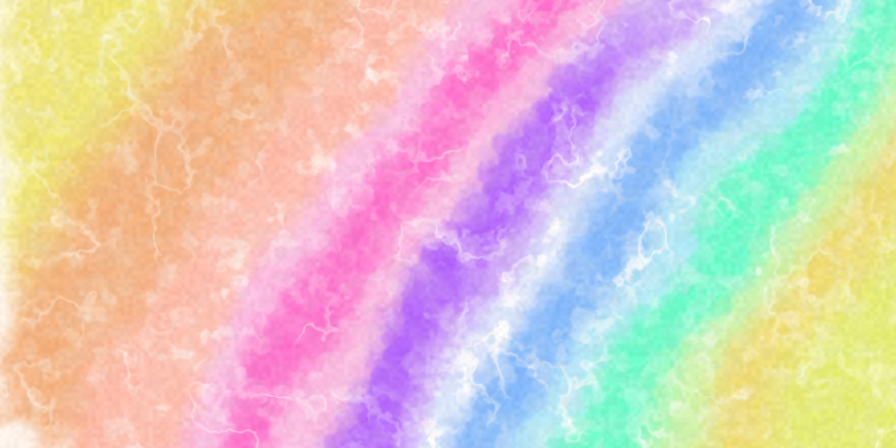
This background is drawn by a Shadertoy shader. Its source:

```glsl
// Slanted rainbow bands of soft pastel paint, built from overlapping dabs and white wisps.

const vec3 PAPER = vec3(1.0, 0.99, 0.98);
const vec3 LEMON = vec3(0.94, 0.90, 0.42);
const vec3 ORANGE = vec3(0.96, 0.68, 0.47);
const vec3 SALMON = vec3(1.00, 0.72, 0.65);
const vec3 BLUSH = vec3(0.99, 0.72, 0.88);
const vec3 HOT_PINK = vec3(1.00, 0.42, 0.79);
const vec3 VIOLET = vec3(0.70, 0.38, 0.99);
const vec3 LILAC = vec3(0.80, 0.64, 0.98);
const vec3 MIST = vec3(0.84, 0.89, 0.99);
const vec3 BLUE = vec3(0.49, 0.71, 0.99);
const vec3 AQUA = vec3(0.69, 0.91, 0.97);
const vec3 MINT = vec3(0.38, 0.99, 0.78);
const vec3 PALE_GREEN = vec3(0.80, 0.96, 0.65);
const vec3 GOLD = vec3(0.94, 0.86, 0.42);
const vec3 LIME = vec3(0.90, 0.93, 0.42);

const vec2 BAND_BEND = vec2(0.50, 0.17); // linear and quadratic lean
const float BAND_WOBBLE = 0.10;
const int DAB_LAYERS = 5;
const float DAB_CELLS = 9.0;
const float DAB_GROWTH = 1.38;
const float DAB_ALPHA = 0.42;
const float WISP_ALPHA = 0.34;
const float GAP_ALPHA = 0.45;

float hash(vec2 p) {
    vec3 q = fract(p.xyx * vec3(0.1031, 0.1030, 0.0973));
    q += dot(q, q.yzx + 33.33);
    return fract((q.x + q.y) * q.z);
}

float noise(vec2 p) {
    vec2 i = floor(p);
    vec2 f = fract(p);
    f = f * f * (3.0 - 2.0 * f);
    return mix(mix(hash(i), hash(i + vec2(1, 0)), f.x),
               mix(hash(i + vec2(0, 1)), hash(i + vec2(1, 1)), f.x), f.y);
}

float fbm(vec2 p) {
    float sum = 0.0;
    float amp = 0.5;
    for (int i = 0; i < 4; i++) {
        sum += amp * noise(p);
        p = mat2(1.6, 1.2, -1.2, 1.6) * p + 7.3;
        amp *= 0.5;
    }
    return sum / 0.9375;
}

// Position across the bands: the x at which a band meets the bottom edge
float across(vec2 p) {
    return p.x - BAND_BEND.x * p.y - BAND_BEND.y * p.y * p.y;
}

vec3 bandColor(vec2 p) {
    float s = across(p) + BAND_WOBBLE * (noise(p * 5.0) - 0.5);
    vec3 violet = mix(VIOLET, LILAC, smoothstep(0.78, 0.98, p.y));
    vec3 c = mix(LEMON, ORANGE, smoothstep(-0.30, -0.04, s));
    c = mix(c, SALMON, smoothstep(0.06, 0.22, s));
    c = mix(c, BLUSH, smoothstep(0.31, 0.40, s));
    c = mix(c, HOT_PINK, smoothstep(0.42, 0.50, s));
    c = mix(c, BLUSH, smoothstep(0.55, 0.62, s));
    c = mix(c, violet, smoothstep(0.65, 0.73, s));
    c = mix(c, LILAC, smoothstep(0.83, 0.89, s));
    c = mix(c, MIST, smoothstep(0.89, 0.95, s));
    c = mix(c, BLUE, smoothstep(0.97, 1.05, s));
    c = mix(c, AQUA, smoothstep(1.12, 1.21, s));
    c = mix(c, MINT, smoothstep(1.24, 1.31, s));
    c = mix(c, PALE_GREEN, smoothstep(1.38, 1.48, s));
    c = mix(c, GOLD, smoothstep(1.48, 1.58, s));
    return mix(c, LIME, smoothstep(1.60, 1.75, s));
}

// One layer of round dabs, painted row by row so that overlaps agree between cells
vec3 paintDabs(vec3 color, vec2 p, float cells, float seed) {
    vec2 cell = floor(p * cells);
    float ragged = 0.22 * (noise(p * 75.0 + seed) - 0.5);
    float soft = 0.08 + cells / iResolution.y;
    for (int y = -1; y <= 1; y++) {
        for (int x = -1; x <= 1; x++) {
            vec2 id = cell + vec2(x, y);
            vec2 key = id + seed * 17.0;
            vec2 center = id + vec2(hash(key), hash(key + 51.7));
            float tone = hash(key + 93.1);
            float radius = mix(0.45, 0.80, hash(key + 23.9));
            float dist = length(p * cells - center) + ragged;
            float mask = 1.0 - smoothstep(radius - soft, radius + soft, dist);
            vec3 dab = mix(bandColor(center / cells), PAPER, 0.38 * tone * tone);
            color = mix(color, dab * mix(1.0, 0.97, tone), mask * DAB_ALPHA);
        }
    }
    return color;
}

float ridge(float value, float width) {
    return 1.0 - smoothstep(0.0, width, abs(value - 0.5));
}

void mainImage(out vec4 fragColor, in vec2 fragCoord) {
    vec2 p = fragCoord / iResolution.y;
    vec3 color = mix(bandColor(p), PAPER, 0.25);
    for (int i = 0; i < DAB_LAYERS; i++) {
        color = paintDabs(color, p, DAB_CELLS * pow(DAB_GROWTH, float(i)), float(i) + 1.0);
    }

    // White wisps, denser along the gaps between bands
    float s = across(p) + 0.08 * (fbm(p * 9.0) - 0.5);
    float gap = exp(-pow((s - 0.945) / 0.035, 2.0)) + 0.5 * exp(-pow((s - 0.31) / 0.05, 2.0))
              + 0.5 * exp(-pow((s - 1.21) / 0.04, 2.0)) + 0.4 * exp(-pow((s - 1.46) / 0.04, 2.0));
    float wisps = ridge(fbm(p * 13.0 + 4.0), 0.07) * smoothstep(0.35, 0.75, noise(p * 11.0));
    float flecks = smoothstep(0.56, 0.74, fbm(p * 24.0 + 31.0));
    color = mix(color, PAPER, clamp(WISP_ALPHA * (wisps + 0.7 * flecks)
                                    + GAP_ALPHA * gap * (0.25 + wisps + flecks), 0.0, 0.9));

    // Bare paper at the left edge and lower left corner, then fine grain
    float edge = p.x + 0.10 * (fbm(p * 10.0 + 9.0) - 0.5);
    float corner = length(p * vec2(0.7, 1.0)) + 0.12 * (fbm(p * 12.0) - 0.5);
    float bare = max(1.0 - smoothstep(-0.03, 0.07, edge), 1.0 - smoothstep(0.02, 0.12, corner));
    color = mix(color, PAPER, 0.85 * bare);
    color += 0.05 * (noise(p * 110.0) - 0.5);
    fragColor = vec4(clamp(color, 0.0, 1.0), 1.0);
}
```
